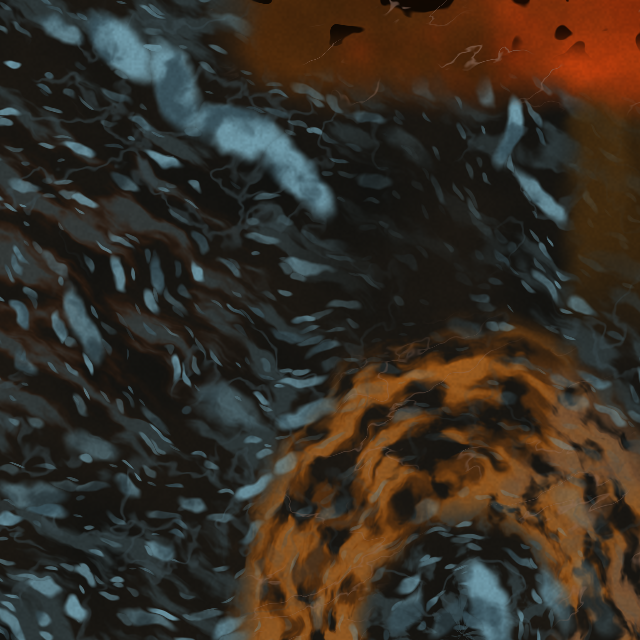
Reproduce this texture procedurally as a WebGL 2 fragment shader.

```glsl
#version 300 es
precision highp float;
// Dark rippling water with pale blue glints over mottled orange shapes.
uniform vec2 u_resolution;
out vec4 fragColor;

const vec2 ARC_CENTER = vec2(0.73, 0.0);

float hash(vec2 p) {
  vec3 q = fract(vec3(p.xyx) * 0.1031);
  q += dot(q, q.yzx + 33.33);
  return fract((q.x + q.y) * q.z);
}

float noise(vec2 p) {
  vec2 i = floor(p), f = fract(p);
  f = f * f * (3.0 - 2.0 * f);
  return mix(mix(hash(i), hash(i + vec2(1, 0)), f.x),
             mix(hash(i + vec2(0, 1)), hash(i + vec2(1, 1)), f.x), f.y);
}

float fbm(vec2 p) {
  float sum = 0.0, amp = 0.53;
  for (int i = 0; i < 4; i++) {
    sum += amp * noise(p);
    p = mat2(1.6, 1.2, -1.2, 1.6) * p + 7.3;
    amp *= 0.5;
  }
  return sum;
}

vec2 turn(vec2 p, float a) {
  return vec2(cos(a) * p.x + sin(a) * p.y, cos(a) * p.y - sin(a) * p.x);
}

float below(float edge, float soft, float x) {
  return 1.0 - smoothstep(edge - soft, edge + soft, x);
}

// 1 near the ringed lower right, 0 in open water
float arcZone(vec2 p) {
  return below(1.1, 0.2, length((p - ARC_CENTER) / vec2(0.34, 0.46)));
}

float flowAngle(vec2 p) {
  vec2 d = p - ARC_CENTER;
  float tangent = atan(-d.x, max(d.y, 0.02));
  float open = -0.6 + 1.3 * (noise(p * 4.0 + 3.0) - 0.5);
  return mix(open, -abs(tangent) * sign(d.x), arcZone(p));
}

float fleck(vec2 p, vec2 center, float angle, vec2 radius) {
  return below(0.85, 0.25, length(turn(p - center, angle) / radius));
}

// Scattered flecks turned along the flow
float flecks(vec2 p, float scale, float density) {
  float best = 0.0;
  vec2 cell = floor(p * scale);
  for (int y = -1; y <= 1; y++)
    for (int x = -1; x <= 1; x++) {
      vec2 id = cell + vec2(x, y);
      vec2 seed = id + scale * 3.0;
      if (hash(seed) > density) continue;
      vec2 center = (id + 0.1 + 0.8 * vec2(hash(seed + 11.0), hash(seed + 27.0))) / scale;
      float size = mix(0.45, 1.0, hash(seed + 41.0));
      vec2 radius = vec2(0.6, mix(0.13, 0.27, hash(seed + 53.0))) * size / scale;
      float shine = mix(0.35, 1.0, hash(seed + 67.0));
      best = max(best, shine * fleck(p, center, flowAngle(center), radius));
    }
  return best;
}

void main() {
  vec2 p = gl_FragCoord.xy / u_resolution;
  vec2 warp = vec2(fbm(p * 11.0), fbm(p * 11.0 + 40.0)) - 0.5;
  vec2 w = p + 0.05 * warp + 0.007 * (vec2(noise(p * 48.0), noise(p * 48.0 + 19.0)) - 0.5);

  // Streaks: diagonal in open water, concentric around the arc
  vec2 d = w - ARC_CENTER;
  float ring = length(d / vec2(0.34, 0.46));
  float arc = arcZone(w);
  float diagonal = fbm(turn(w, -0.6) * vec2(10.0, 30.0));
  float concentric = fbm(vec2(atan(d.x, d.y + 0.001) * 4.5, ring * 13.0));
  float streak = mix(diagonal, concentric, arc);

  // Dark water with brown depths at the left
  vec3 col = mix(vec3(0.055, 0.06, 0.055), vec3(0.12, 0.10, 0.075), fbm(p * 7.0));
  float depth = below(0.2, 0.12, length((w - vec2(0.1, 0.56)) * vec2(0.8, 1.0)));
  col = mix(col, vec3(0.25, 0.13, 0.06), depth * smoothstep(0.38, 0.65, diagonal) * 0.8);

  // Brown column at the right edge
  float column = smoothstep(0.87, 0.92, w.x) * smoothstep(0.42, 0.65, p.y);
  col = mix(col, vec3(0.25, 0.16, 0.05) * (0.7 + 0.6 * noise(w * vec2(30.0, 4.0))), column * 0.85);

  // Glowing band across the top right
  float shore = 0.83 + 0.5 * max(0.0, 0.46 - w.x);
  float band = smoothstep(shore - 0.025, shore + 0.06, w.y) * smoothstep(0.3, 0.42, w.x);
  float heat = smoothstep(0.5, 1.05, p.x + 0.6 * (p.y - 0.9) + 0.4 * warp.x);
  vec3 glow = mix(vec3(0.28, 0.15, 0.04), vec3(0.62, 0.20, 0.04), heat);
  glow *= 0.75 + 0.5 * fbm(w * 9.0);
  glow *= 1.0 - 0.8 * smoothstep(0.73, 0.8, noise(w * vec2(32.0, 40.0))) * smoothstep(0.9, 0.96, p.y);
  col = mix(col, glow, band);

  // Mottled orange arc
  float arch = smoothstep(0.38, 0.52, ring) * below(1.04, 0.1, ring);
  vec3 orange = mix(vec3(0.30, 0.17, 0.06), vec3(0.70, 0.37, 0.07), smoothstep(0.42, 0.68, concentric));
  orange = mix(orange, vec3(0.45, 0.34, 0.26), smoothstep(0.85, 1.0, p.x + 0.5 * warp.y) * 0.6);
  float mottle = smoothstep(0.36, 0.5, 0.6 * concentric + 0.4 * fbm(w * 26.0));
  col = mix(col, orange, arch * mottle);

  // Slate film and scattered glints, quieter in the still dark pool
  float pool = below(0.16, 0.08, length((w - vec2(0.64, 0.61)) * vec2(1.0, 0.8)));
  float water = (1.0 - band) * (1.0 - 0.85 * column) * (1.0 - 0.75 * pool) * (1.0 - 0.6 * arch);
  col = mix(col, vec3(0.19, 0.24, 0.25), smoothstep(0.5, 0.68, streak) * water * 0.8);
  float curl = below(0.025, 0.02, abs(fbm(w * 13.0 + 5.0) - 0.5));
  col = mix(col, vec3(0.22, 0.28, 0.30), curl * water * 0.5 * smoothstep(0.4, 0.6, noise(p * 9.0)));
  float glint = max(flecks(w, 9.0, 0.4), max(flecks(w, 18.0, 0.45), 0.75 * flecks(w, 34.0, 0.4)));
  glint *= water;

  // Large reflections stepping down the diagonal, and two upright ones
  for (int i = 0; i < 4; i++) {
    float t = float(i);
    vec2 center = vec2(0.19 + 0.09 * t, 0.93 - 0.068 * t);
    glint = max(glint, fleck(w, center, -0.75 - 0.35 * sin(t * 2.2), vec2(0.085, 0.032)));
  }
  glint = max(glint, fleck(w, vec2(0.79, 0.79), 1.5, vec2(0.055, 0.016)));
  glint = max(glint, fleck(w, vec2(0.77, 0.05), -1.25, vec2(0.085, 0.03)));
  vec3 sky = mix(vec3(0.22, 0.32, 0.36), vec3(0.43, 0.60, 0.66), smoothstep(0.3, 0.65, fbm(w * 22.0)));
  col = mix(col, sky, glint * 0.95);

  // Thin warm highlights on the orange areas
  float thread = below(0.012, 0.012, abs(fbm(turn(w, 0.4) * vec2(11.0, 24.0)) - 0.55));
  col = mix(col, vec3(0.55, 0.42, 0.36), thread * max(band, arch * 0.6) * 0.6 * smoothstep(0.45, 0.65, noise(p * 14.0)));

  col *= 0.95 + 0.1 * noise(p * 260.0);
  fragColor = vec4(col, 1.0);
}
```
